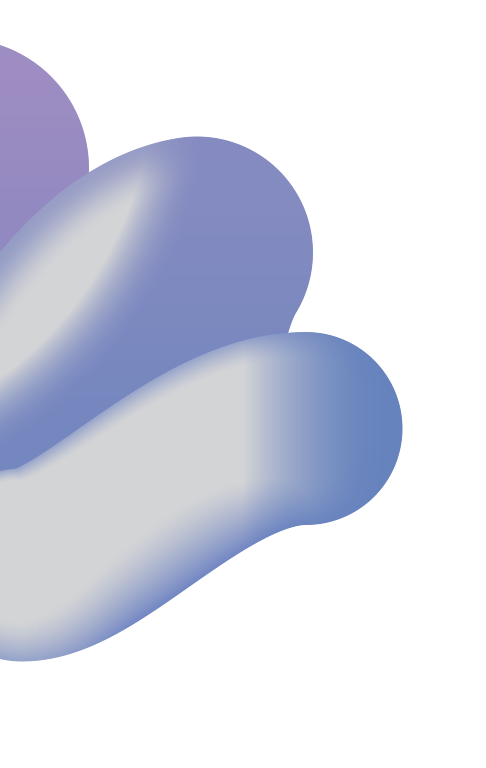
This background is drawn by a Shadertoy shader. Its source:

```glsl
// Soft swept tubes in violet, periwinkle and blue, with pale sheens on white.
#define CANVAS_HEIGHT 7.68
#define SWEEP_STEPS 72
#define PALE vec3(0.825, 0.830, 0.838)
#define VIOLET_TOP vec3(0.618, 0.552, 0.760)
#define VIOLET_LOW vec3(0.572, 0.537, 0.755)
#define PERIWINKLE_TOP vec3(0.520, 0.545, 0.752)
#define PERIWINKLE_LOW vec3(0.460, 0.530, 0.750)
#define CAP_BLUE vec3(0.405, 0.515, 0.742)
#define RIM_BLUE vec3(0.445, 0.525, 0.765)

vec2 cubicBezier(vec2 a, vec2 b, vec2 c, vec2 d, float t) {
    float s = 1.0 - t;
    return s * s * s * a + 3.0 * s * s * t * b + 3.0 * s * t * t * c + t * t * t * d;
}

// Disc swept along a curve: x = signed distance, y = curve parameter,
// z = height above the nearest disc centre.
vec3 sweptDisc(vec2 p, vec2 a, vec2 b, vec2 c, vec2 d, float startRadius, float endRadius) {
    vec3 nearest = vec3(1e5, 0.0, 0.0);
    for (int i = 0; i <= SWEEP_STEPS; i++) {
        float t = float(i) / float(SWEEP_STEPS);
        vec2 offset = p - cubicBezier(a, b, c, d, t);
        float dist = length(offset) - mix(startRadius, endRadius, t);
        if (dist < nearest.x) nearest = vec3(dist, t, offset.y);
    }
    return nearest;
}

float coverage(float dist, float pixel) {
    return 1.0 - smoothstep(-0.6 * pixel, 0.6 * pixel, dist);
}

vec3 middleColor(vec2 p, float depth) {
    vec3 base = mix(PERIWINKLE_LOW, PERIWINKLE_TOP, smoothstep(3.2, 6.2, p.y));
    // Leaf-shaped sheen, bounded by a large arc and the tube's rim
    float beyondArc = length(p - vec2(-2.17, 6.89)) - 3.75;
    float falloff = 1.0 - clamp((beyondArc + 0.06) / 0.62, 0.0, 1.0);
    float rimFade = mix(0.25, 1.0, smoothstep(0.0, 0.5, depth));
    return mix(base, PALE, falloff * falloff * rimFade);
}

vec3 frontColor(vec2 p, vec3 tube) {
    float depth = max(-tube.x, 0.0);
    // Thin shade on the upper rim, broad shade on the lower rim
    float arch = sin(3.14159 * tube.y);
    bool upper = tube.z > 0.0;
    float width = upper ? mix(0.27, 0.12, tube.y) : mix(0.40, 0.72, arch);
    float strength = upper ? 0.62 : mix(1.0, 0.65, smoothstep(0.7, 1.0, tube.y));
    float rim = strength * pow(1.0 - clamp(depth / width, 0.0, 1.0), 1.35);
    // Horizontal shade over the rounded end
    float remaining = 1.0 - clamp((p.x - 2.43) / 1.45, 0.0, 1.0);
    float cap = 1.0 - remaining * remaining;
    vec3 shade = mix(RIM_BLUE, CAP_BLUE, cap);
    return mix(PALE, shade, 1.0 - (1.0 - cap) * (1.0 - rim));
}

void mainImage(out vec4 fragColor, in vec2 fragCoord) {
    float pixel = CANVAS_HEIGHT / iResolution.y;
    vec2 p = fragCoord * pixel;
    vec3 color = vec3(1.0);

    // Violet disc at the back
    float disc = length(p - vec2(-0.405, 6.0)) - 1.295;
    vec3 violet = mix(VIOLET_LOW, VIOLET_TOP, smoothstep(5.2, 7.2, p.y));
    color = mix(color, violet, coverage(disc, pixel));

    // Widening tube in the middle
    vec3 middle = sweptDisc(p, vec2(1.97, 5.155), vec2(1.597, 4.908),
                            vec2(1.273, 4.387), vec2(1.0, 3.59), 1.16, 1.73);
    color = mix(color, middleColor(p, -middle.x), coverage(middle.x, pixel));

    // S-shaped tube in front
    vec3 front = sweptDisc(p, vec2(3.06, 3.395), vec2(2.0, 3.395),
                           vec2(0.9, 2.03), vec2(0.22, 2.03), 0.965, 0.965);
    color = mix(color, frontColor(p, front), coverage(front.x, pixel));

    fragColor = vec4(color, 1.0);
}
```
